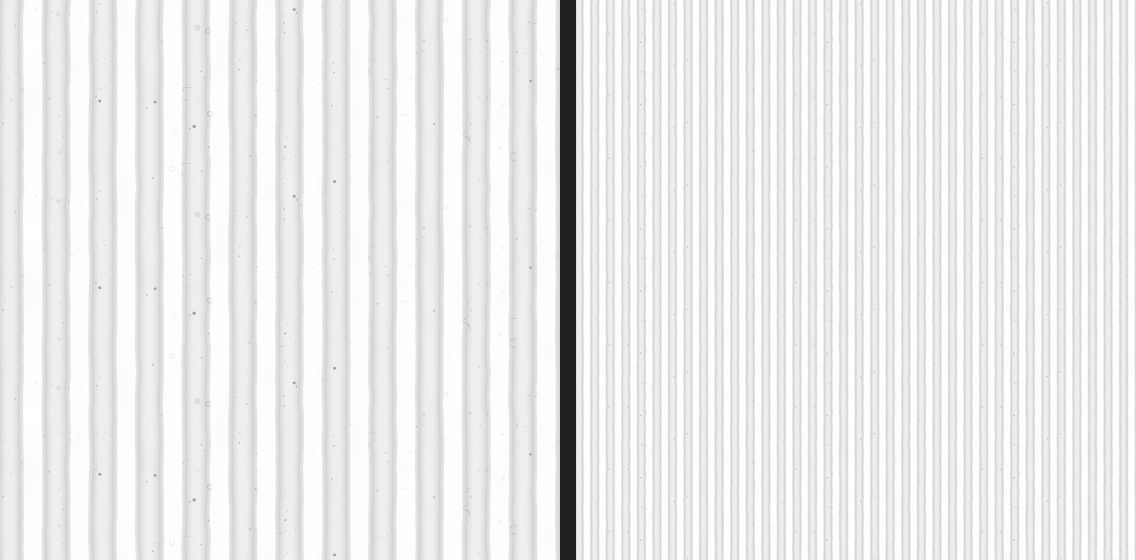
Left: one tile. Right: repeated 3 by 3.
Give the GLSL for this texture, as a WebGL 1 fragment shader.

```glsl
precision highp float;
uniform vec2 u_resolution;

const float RIBS = 12.0;              // ribs across the canvas
const vec2 WEAR_PERIOD = vec2(12.0, 4.0); // wear repeats three times upward
const float RIB_CENTRE = 0.703;
const float RIB_HALF = 0.197;
const float BEVEL_WIDTH = 0.09;

const vec3 RIB_WHITE = vec3(0.993);
const vec3 FLOOR_GREY = vec3(0.935);
const vec3 SHADOW_GREY = vec3(0.868);
const vec3 BEVEL_LIGHT = vec3(0.895);
const vec3 BEVEL_DARK = vec3(0.858);
const vec3 CREASE_GREY = vec3(0.81);
const vec3 DIRT_GREY = vec3(0.5);

vec2 hash2(vec2 cell, float seed) {
  vec3 h = fract(vec3(cell.xyx + seed) * vec3(0.1031, 0.1030, 0.0973));
  h += dot(h, h.yzx + 33.33);
  return fract((h.xx + h.yz) * h.zy);
}

// Value noise that wraps after a whole number of cells
float wrapNoise(vec2 q, vec2 period, float seed) {
  vec2 i = floor(q);
  vec2 f = fract(q);
  f = f * f * (3.0 - 2.0 * f);
  vec2 a = mod(i, period);
  vec2 b = mod(i + 1.0, period);
  float low = mix(hash2(a, seed).x, hash2(vec2(b.x, a.y), seed).x, f.x);
  float high = mix(hash2(vec2(a.x, b.y), seed).x, hash2(b, seed).x, f.x);
  return mix(low, high, f.y);
}

// Scaled noise over the rib grid
float wearNoise(vec2 p, vec2 freq, float seed) {
  return wrapNoise(p * freq, WEAR_PERIOD * freq, seed);
}

// Scattered dots, at most one per cell, with varied size and strength
float specks(vec2 p, float freq, float density, float radius, float aa, float seed) {
  vec2 cell = mod(floor(p * freq), WEAR_PERIOD * freq);
  vec2 traits = hash2(cell, seed);
  vec2 centre = 0.2 + 0.6 * hash2(cell, seed + 17.0);
  float dist = length(fract(p * freq) - centre) / freq;
  float r = radius * (0.5 + traits.y);
  float dotMask = 1.0 - smoothstep(r - aa, r + aa, dist);
  return dotMask * step(traits.x, density) * (0.3 + 0.7 * traits.y);
}

// Scattered faint rings, broken by noise
float rings(vec2 p, float density, float radius, float aa, float seed) {
  vec2 cell = mod(floor(p), WEAR_PERIOD);
  vec2 traits = hash2(cell, seed);
  vec2 centre = 0.25 + 0.5 * hash2(cell, seed + 29.0);
  float r = radius * (0.6 + 0.6 * traits.y);
  float dist = abs(length(fract(p) - centre) - r);
  float broken = smoothstep(0.25, 0.6, wearNoise(p, vec2(9.0), seed));
  return (1.0 - smoothstep(0.0, 0.01 + aa, dist)) * step(traits.x, density) * broken;
}

// Fine hairs along noise contours, kept to a few patches
float hairs(vec2 p, float aa, float seed) {
  float contour = abs(wearNoise(p, vec2(3.0), seed) - 0.5);
  float patches = smoothstep(0.8, 0.92, wearNoise(p, vec2(2.0), seed + 41.0));
  return (1.0 - smoothstep(0.0, 0.012 + aa, contour)) * patches;
}

// Rib, bevel, crease and shaded floor, by distance from the rib edge
vec3 ribProfile(float t, float aa) {
  float depth = t - BEVEL_WIDTH;
  vec3 bevel = mix(BEVEL_LIGHT, BEVEL_DARK, smoothstep(0.0, BEVEL_WIDTH, t));
  vec3 floorTone = mix(SHADOW_GREY, FLOOR_GREY, smoothstep(0.0, 0.16, depth));
  vec3 colour = mix(bevel, floorTone, smoothstep(-aa, aa, depth));
  float crease = exp(-depth * depth / (0.0003 + aa * aa));
  colour = mix(colour, CREASE_GREY, 0.6 * crease);
  return mix(RIB_WHITE, colour, smoothstep(-aa, aa, t));
}

void main() {
  vec2 p = gl_FragCoord.xy / u_resolution * RIBS;
  float pixel = RIBS / min(u_resolution.x, u_resolution.y);
  float aa = max(0.7 * pixel, 0.008);

  // Each rib edge wavers on its own
  float shifted = p.x - RIB_CENTRE + 0.5;
  float side = fract(shifted) - 0.5;
  float edgeId = 2.0 * floor(shifted) + step(0.0, side);
  float waver = wrapNoise(vec2(edgeId, p.y * 2.0), vec2(24.0, 8.0), 3.0) - 0.5;
  waver += 0.4 * (wrapNoise(vec2(edgeId, p.y * 7.0), vec2(24.0, 28.0), 5.0) - 0.5);
  float t = abs(side) - RIB_HALF - 0.022 * waver;
  vec3 colour = ribProfile(t, aa);

  // Soft streaks and blotches in the paint
  float streak = wearNoise(p, vec2(10.0, 1.0), 7.0) - 0.5;
  float blotch = wearNoise(p, vec2(3.0, 2.0), 11.0) - 0.5;
  colour += 0.008 * streak + 0.006 * blotch;

  // Dirt shows mostly in the grooves
  float groove = smoothstep(-0.03, 0.03, t);
  float dirt = 0.5 * specks(p, 5.0, 0.22, 0.011, aa, 13.0);
  dirt += 0.75 * specks(p, 2.0, 0.12, 0.022, aa, 19.0);
  dirt += 0.18 * specks(p, 1.0, 0.2, 0.05, aa, 23.0);
  dirt *= mix(0.12, 1.0, groove);
  dirt += mix(0.1, 0.3, groove) * rings(p, 0.16, 0.075, aa, 31.0);
  dirt += mix(0.06, 0.22, groove) * hairs(p, aa, 37.0);
  colour = mix(colour, DIRT_GREY, clamp(dirt, 0.0, 0.8));

  gl_FragColor = vec4(clamp(colour, 0.0, 1.0), 1.0);
}
```
